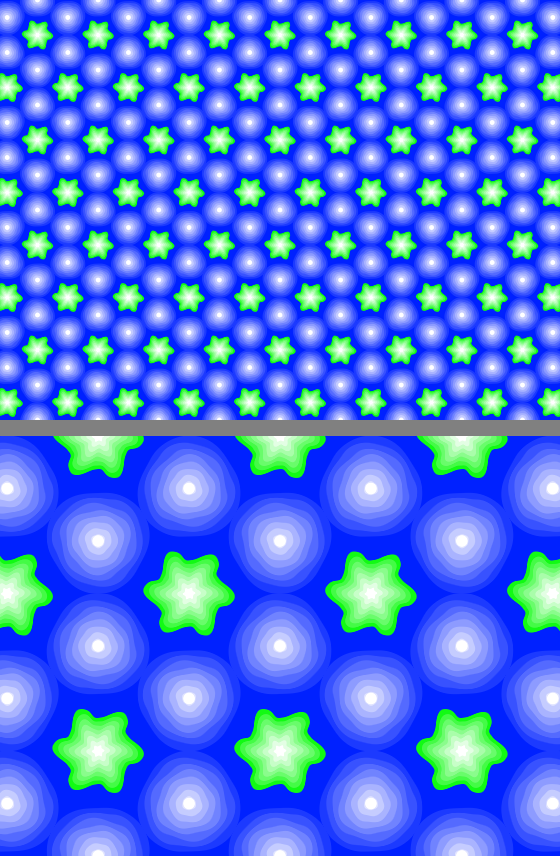
Top, the full canvas; bottom, a detail of the centre.
This pattern is drawn by a Shadertoy shader. Its source:

```glsl
const float COLUMN_STEP = 0.8660254;
const float BANDS = 8.0;

// Radius of the six-pointed star, slightly twisted
float starRadius(float angle, float r) {
    float tips = 0.5 + 0.5 * cos(6.0 * (angle + 0.08) + 3.0 * (r - 0.4));
    return 0.31 + 0.125 * pow(tips, 1.3) + 0.006 * sin(12.0 * angle + 30.0 * r);
}

// Radius of the three-lobed disc; facing is +1 or -1
float discRadius(float angle, float r, float facing) {
    float lobes = -facing * sin(3.0 * angle);
    float ripple = 0.025 * sin(6.0 * angle - 24.0 * r) + 0.02 * facing * sin(3.0 * angle + 32.0 * r);
    return 0.48 * (1.0 + 0.04 * lobes + ripple * smoothstep(0.52, 0.4, r));
}

// Stepped level rising inward from the rim, with soft band edges
float bandLevel(float r, float radius, float pixel) {
    float v = max((1.0 - r / radius) * BANDS + 1.0, 0.0);
    float width = min(1.0, pixel * BANDS / radius);
    return floor(v) + clamp((fract(v) - 1.0) / width + 1.0, 0.0, 1.0);
}

void mainImage(out vec4 fragColor, in vec2 fragCoord) {
    float pixel = 12.0 / iResolution.y;
    vec2 p = (fragCoord - vec2(0.5 * iResolution.x, 0.0)) * pixel;

    // Nearest point of the triangular lattice
    vec2 offset = vec2(9.0);
    float kind = 0.0;
    for (int i = 0; i < 2; i++) {
        float column = floor(p.x / COLUMN_STEP) + float(i);
        float odd = mod(column, 2.0);
        float row = floor(p.y - 0.5 * odd + 0.5);
        vec2 d = p - vec2(column * COLUMN_STEP, row + 0.5 * odd);
        if (dot(d, d) < dot(offset, offset)) {
            offset = d;
            kind = mod(row + 1.0 - odd + odd, 3.0);
            if (odd > 0.5) kind = mod(row, 3.0);
        }
    }

    float r = length(offset);
    float angle = atan(offset.y, offset.x + 1e-5);
    vec3 blue = vec3(0.0, 0.13, 1.0);
    vec3 green = vec3(0.07, 0.98, 0.08);
    vec3 color;

    if (kind < 0.5) {
        // Green star fading to a white heart
        float level = bandLevel(r, starRadius(angle, r), pixel);
        float whiteness = pow(max(level - 1.0, 0.0) / (BANDS - 1.0), 0.8);
        color = mix(blue, mix(green, vec3(1.0), whiteness), min(level, 1.0));
    } else {
        // Pale disc with a small bright core
        float facing = kind < 1.5 ? 1.0 : -1.0;
        float level = bandLevel(r, discRadius(angle, r, facing), pixel);
        color = mix(blue, vec3(0.98, 0.98, 1.0), min(0.9 * level / BANDS, 0.9));
        color = mix(color, vec3(1.0), smoothstep(0.05 + pixel, 0.05, r));
    }
    fragColor = vec4(color, 1.0);
}
```
